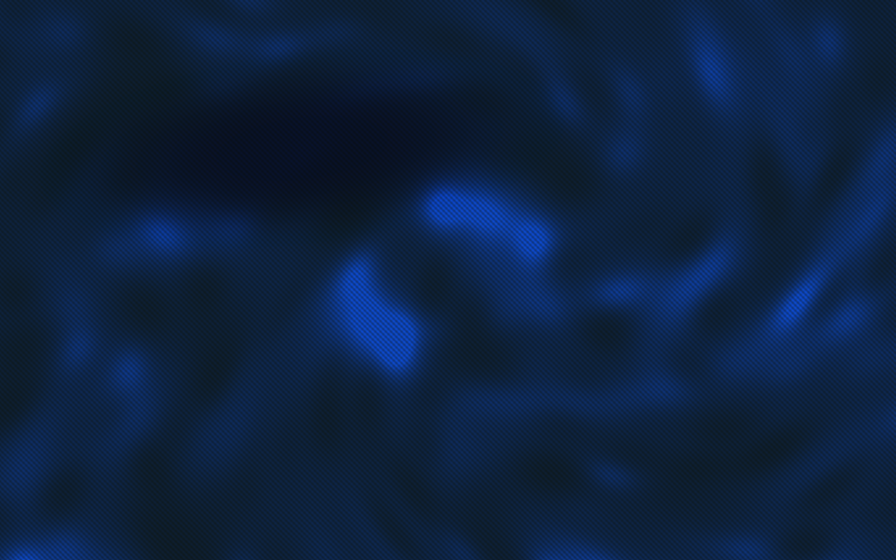
Give the GLSL for this background, as a WebGL 1 fragment shader.

```glsl
precision highp float;
// Deep blue smoke curling around a soft core, under a fine diagonal weave.
// The smoke is a sum of soft signed cell blobs, gently sheared by a vortex;
// broad glows, two arcs and a dark void shape it before the weave.

uniform vec2 u_resolution;

vec3 hash3(vec2 cell) {
  vec3 h = vec3(dot(cell, vec2(127.1, 311.7)),
                dot(cell, vec2(269.5, 183.3)),
                dot(cell, vec2(419.2, 371.9)));
  return fract(sin(h) * 43758.545);
}

// Cellular noise: one light or dark Gaussian blob per cell.
float blobNoise(vec2 p) {
  vec2 cell = floor(p);
  vec2 local = fract(p);
  float sum = 0.0;
  for (int j = -1; j <= 1; j++) {
    for (int i = -1; i <= 1; i++) {
      vec2 offset = vec2(float(i), float(j));
      vec3 h = hash3(cell + offset);
      vec2 d = offset + 0.2 + 0.6 * h.xy - local;
      sum += (2.0 * h.z - 1.0) * exp(-5.0 * dot(d, d));
    }
  }
  return sum;
}

vec2 rotate(vec2 p, float angle) {
  float c = cos(angle);
  float s = sin(angle);
  return vec2(c * p.x - s * p.y, s * p.x + c * p.y);
}

// Soft elliptical spot, 1 at its centre.
float glow(vec2 p, vec2 radius) {
  vec2 q = p / radius;
  return exp(-dot(q, q));
}

// Soft elliptical ring, 1 on its rim; width is relative to the radius.
float ring(vec2 p, vec2 radius, float width) {
  float d = (length(p / radius) - 1.0) / width;
  return exp(-d * d);
}

float smoke(vec2 p) {
  vec2 q = p - vec2(0.95, 0.52);
  q = rotate(q, 0.9 * exp(-dot(q, q) * 5.0));
  q += 0.03 * sin(q.yx * 13.0 + vec2(0.6, 2.1));
  return 0.75 * blobNoise(q * 5.2 + 17.3) + 0.75 * blobNoise(q * 10.0 + 31.7);
}

void main() {
  vec2 p = gl_FragCoord.xy / u_resolution.y;

  // Brightness of the smoke with its broad light zones
  float level = 0.74 * smoke(p) - 0.06;
  level += 0.14 * glow(p - vec2(0.8, 0.52), vec2(1.5, 0.24));
  level += 0.40 * glow(p - vec2(0.86, 0.66), vec2(0.14, 0.12));
  level += 0.36 * glow(p - vec2(0.21, 0.57), vec2(0.14, 0.10));
  level += 0.38 * glow(p - vec2(1.47, 0.58), vec2(0.09, 0.18));
  level += 0.24 * glow(p - vec2(0.66, 0.38), vec2(0.09, 0.07));

  // Small curl at the core and a wide arc below it
  level += 0.32 * ring(p - vec2(0.80, 0.52), vec2(0.15, 0.11), 0.35);
  vec2 arcPos = p - vec2(1.02, 0.53);
  float lower = smoothstep(0.05, -0.12, arcPos.y);
  level += 0.42 * lower * ring(arcPos, vec2(0.42, 0.25), 0.16);

  // Dark void above the core
  vec2 voidPos = rotate(p - vec2(0.54, 0.735), -0.12);
  float darkVoid = smoothstep(0.05, 0.95, glow(voidPos, vec2(0.36, 0.13)));
  level = mix(level, -0.7 + 0.4 * level, darkVoid);
  float blue = min(0.12 + 0.12 * exp(1.85 * level), 0.66);

  // Diagonal weave, faded out where it would be too fine to resolve
  float falling = cos(670.206 * (p.x + p.y));
  float rising = cos(670.206 * (p.x - p.y));
  float detail = smoothstep(160.0, 320.0, u_resolution.y);
  blue *= 1.0 - detail * (0.17 * falling + 0.055 * rising);

  vec3 color = vec3(0.05, 0.065 + 0.28 * blue, blue);
  color *= mix(vec3(1.0), vec3(0.65, 0.6, 0.9), darkVoid);
  gl_FragColor = vec4(color, 1.0);
}
```
